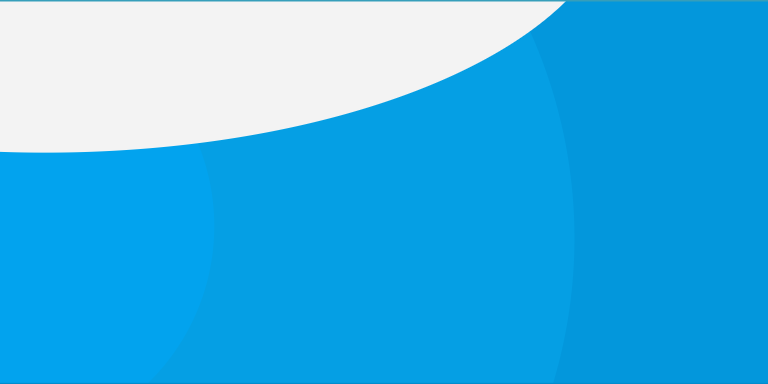
Reproduce this background procedurally as a Shadertoy shader.

```glsl
// Flat blue backdrop: two large discs lighten the blue towards the left,
// and a pale ellipse hangs from the top edge. Each shape is a distance
// function, layered back to front, with thin border lines drawn last.

// Lengths are in canvas heights, origin at the lower left.
const vec2  PALE_CENTER  = vec2(0.117, 1.278);
const vec2  PALE_RADII   = vec2(1.492, 0.6755);
const vec2  OUTER_CENTER = vec2(0.186, 0.380);
const float OUTER_RADIUS = 1.310;
const vec2  INNER_CENTER = vec2(-0.012, 0.411);
const float INNER_RADIUS = 0.570;
const float TOP_LINE     = 0.0039;
const float BOTTOM_LINE  = 0.0030;

const vec3 DEEP_BLUE   = vec3(0.010, 0.592, 0.863);
const vec3 MID_BLUE    = vec3(0.018, 0.624, 0.894);
const vec3 BRIGHT_BLUE = vec3(0.006, 0.639, 0.933);
const vec3 PALE_GREY   = vec3(0.953);
const vec3 TEAL        = vec3(0.210, 0.620, 0.730);
const vec3 EDGE_BLUE   = vec3(0.010, 0.550, 0.800);

float circleDistance(vec2 p, vec2 center, float radius) {
    return length(p - center) - radius;
}

// First-order distance, accurate close to the outline.
float ellipseDistance(vec2 p, vec2 center, vec2 radii) {
    vec2 q = (p - center) / radii;
    float slope = max(length(q / radii), 1e-4);
    return length(q) * (length(q) - 1.0) / slope;
}

// Coverage of a shape, smoothed across about one pixel.
float coverage(float distance, float pixel) {
    return clamp(0.5 - distance / pixel, 0.0, 1.0);
}

void mainImage(out vec4 fragColor, in vec2 fragCoord) {
    float pixel = 1.0 / iResolution.y;
    vec2 p = fragCoord * pixel;

    // Blue discs
    float outer = circleDistance(p, OUTER_CENTER, OUTER_RADIUS);
    float inner = circleDistance(p, INNER_CENTER, INNER_RADIUS);
    vec3 color = mix(DEEP_BLUE, MID_BLUE, coverage(outer, pixel));
    color = mix(color, BRIGHT_BLUE, coverage(inner, pixel));

    // Pale ellipse
    float pale = ellipseDistance(p, PALE_CENTER, PALE_RADII);
    color = mix(color, PALE_GREY, coverage(pale, pixel));

    // Border lines
    color = mix(color, TEAL, coverage(1.0 - TOP_LINE - p.y, pixel));
    color = mix(color, EDGE_BLUE, coverage(p.y - BOTTOM_LINE, pixel));

    fragColor = vec4(color, 1.0);
}
```
